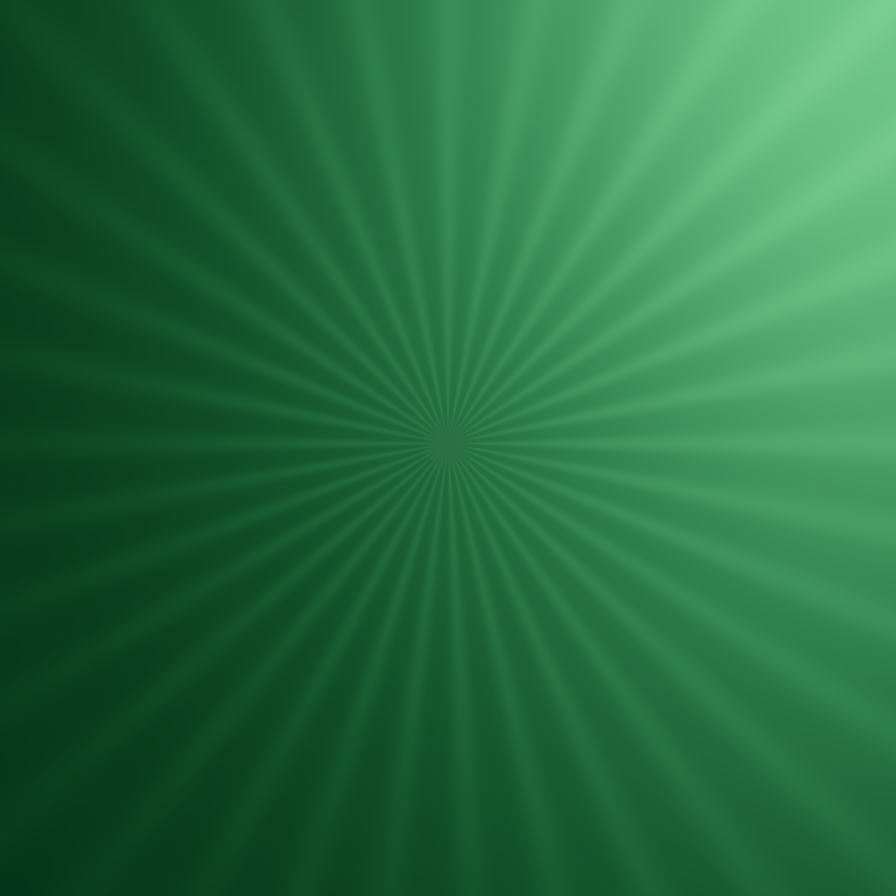
A WebGL 2 fragment shader for this background:

```glsl
#version 300 es
precision highp float;
// Green sunburst: soft rays fan out from a hub near the middle of the canvas,
// lit by an elliptical glow in the upper right corner. One brightness value
// (glow plus rays) is turned into colour by a smooth green ramp.

uniform vec2 u_resolution;
out vec4 fragColor;

const float PI = 3.14159265;
const vec2 HUB = vec2(0.5, 0.505);
const vec3 HUB_COLOR = vec3(0.165, 0.44, 0.265);

// Gaussian falloff around a point, stretched along each axis
float ellipticGlow(vec2 p, vec2 source, vec2 scale, float falloff) {
    vec2 d = (p - source) * scale;
    return exp(-falloff * dot(d, d));
}

// Ray number along the circle: each half holds a whole count of rays,
// and the lower fan leans slightly to one side
float rayIndex(vec2 d, float upperCount, float lowerCount, float lean) {
    float t = abs(atan(d.y, d.x)) / PI;
    return d.y >= 0.0 ? upperCount * t : lowerCount * t - lean * sin(PI * t);
}

// Periodic crest, 1 on the ray axis and 0 between rays
float rayCrest(float index, float sharpness) {
    return pow(0.5 + 0.5 * cos(2.0 * PI * index), sharpness);
}

// Quadratic ramp from deep forest green to pale mint
vec3 greenRamp(float t) {
    return vec3(0.02, 0.20, 0.09) + t * vec3(0.20, 0.58, 0.33)
         + t * t * vec3(0.23, 0.0, 0.13);
}

void main() {
    vec2 uv = gl_FragCoord.xy / u_resolution;
    vec2 fromHub = (uv - HUB) * u_resolution / min(u_resolution.x, u_resolution.y);
    float radius = length(fromHub);

    // Corner light
    float light = ellipticGlow(uv, vec2(1.0), vec2(1.2, 0.85), 1.6);

    // Rays, fading outward and in the dark corner
    float crest = rayCrest(rayIndex(fromHub, 16.0, 17.0, 0.22), 2.0);
    float strength = 0.10 * mix(1.0, 0.6, smoothstep(0.1, 0.7, radius));
    strength *= mix(0.6, 1.0, smoothstep(0.0, 0.3, light));
    vec3 color = greenRamp(max(light + strength * (crest - 0.375), 0.0));

    // Soft muted hub where the rays merge
    float hub = 1.0 - smoothstep(0.012, 0.036, radius);
    color = mix(color, HUB_COLOR, hub * 0.9);

    fragColor = vec4(color, 1.0);
}
```
